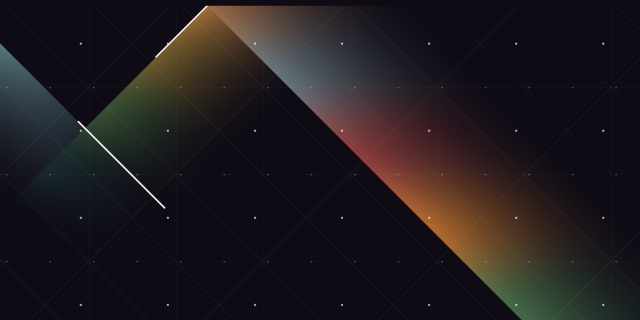
Give the GLSL for this background, as a Shadertoy shader.

```glsl
const vec3 NIGHT = vec3(0.053, 0.043, 0.080);
const vec3 TEAL = vec3(0.34, 0.47, 0.50);
const vec3 CHALK = vec3(0.96, 0.95, 0.92);
const vec3 RIGHT_RAMP[6] = vec3[6](
    vec3(0.62, 0.42, 0.27), vec3(0.40, 0.46, 0.49), vec3(0.56, 0.25, 0.24),
    vec3(0.70, 0.42, 0.18), vec3(0.28, 0.42, 0.28), vec3(0.14, 0.34, 0.34));
const vec3 MIDDLE_RAMP[6] = vec3[6](
    vec3(0.63, 0.43, 0.22), vec3(0.45, 0.36, 0.17), vec3(0.22, 0.32, 0.20),
    vec3(0.10, 0.18, 0.18), NIGHT, NIGHT);

const float CELL = 0.2721;       // grid period, in canvas heights
const float BAR = 0.018;         // height of the dark top bar
const float RIGHT_EDGE = 0.630;  // x - y on the right beam
const float MIDDLE_EDGE = 0.6667; // x + y on the middle beam
const float LEFT_EDGE = 0.1354;  // y - x on the left beam
const float DIAGONAL = 0.70711;  // axis offset to distance from a 45 degree line

// Antialiased coverage of a shape, positive inside
float cover(float inside, float pixel) {
    return clamp(inside / pixel + 0.5, 0.0, 1.0);
}

// Signed distance to the nearest multiple of a period
float repeatNear(float x, float period) {
    return x - period * round(x / period);
}

float fade(float distance, float reach, float power) {
    return pow(clamp(1.0 - distance / reach, 0.0, 1.0), power);
}

// Smooth walk through evenly spaced colours
vec3 ramp(vec3 stops[6], float t) {
    vec3 color = stops[0];
    for (int i = 1; i < 6; i++) {
        color = mix(color, stops[i], smoothstep(float(i - 1), float(i), t));
    }
    return color;
}

float segmentDistance(vec2 p, vec2 a, vec2 b) {
    vec2 along = b - a;
    float t = clamp(dot(p - a, along) / dot(along, along), 0.0, 1.0);
    return length(p - a - along * t);
}

float gridLine(float offset, float period, float pixel) {
    return cover(0.0012 - abs(repeatNear(offset, period)), pixel);
}

float dots(vec2 p, vec2 period, float radius, float pixel) {
    vec2 cell = vec2(repeatNear(p.x, period.x), repeatNear(p.y, period.y));
    return cover(radius - length(cell), pixel);
}

// Three folded beams, each bright along one diagonal edge
vec3 beams(vec2 p, float pixel) {
    float right = p.x - p.y - RIGHT_EDGE;
    float middle = p.x + p.y - MIDDLE_EDGE;
    float left = p.y - p.x - LEFT_EDGE;
    float rightMask = cover(right * DIAGONAL, pixel);
    float middleMask = cover(middle * DIAGONAL, pixel);
    float leftMask = cover(left * DIAGONAL, pixel);

    float leftGlow = fade(left, 0.50, 2.0) * fade(p.x, 0.34, 1.0);
    vec3 color = mix(NIGHT, TEAL, leftGlow * leftMask);

    vec3 middleColor = ramp(MIDDLE_RAMP, (p.y - 0.4 * middle) / 0.165);
    middleColor = mix(NIGHT, middleColor, fade(middle, 0.54, 1.7));
    color = mix(color, middleColor, middleMask);

    vec3 rightColor = ramp(RIGHT_RAMP, (p.y + 0.2 * right) / 0.24);
    rightColor = mix(NIGHT, rightColor, fade(right, 0.65, 1.7));
    return mix(color, rightColor, rightMask);
}

// Faint straight and diagonal lines with dots on the lattice
vec3 addLattice(vec3 color, vec2 p, float pixel) {
    float straight = max(gridLine(p.x - 0.0075, CELL, pixel),
                         gridLine(p.y - 0.0013, CELL, pixel));
    float falling = gridLine((p.x - p.y - 0.004) * DIAGONAL, CELL * DIAGONAL, pixel);
    float rising = gridLine((p.x + p.y - 0.005) * DIAGONAL, 2.0 * CELL * DIAGONAL, pixel);
    color = mix(color, CHALK, 0.025 * straight);
    color = mix(color, CHALK, 0.055 * max(falling, rising));

    float dim = dots(p - vec2(0.0208, 0.0013), vec2(0.5, 1.0) * CELL, 0.0030, pixel);
    float bright = dots(p - vec2(0.2526, 0.1365), vec2(CELL), 0.0034, pixel);
    color = mix(color, CHALK, 0.20 * dim);
    return mix(color, CHALK, 0.70 * bright);
}

void mainImage(out vec4 fragColor, in vec2 fragCoord) {
    float pixel = 1.0 / iResolution.y;
    // Canvas heights, with y running down from the top
    vec2 p = vec2(fragCoord.x, iResolution.y - fragCoord.y) * pixel;

    vec3 color = addLattice(beams(p, pixel), p, pixel);

    // Chalk strokes lie on the beam edges
    float upper = segmentDistance(p, vec2(0.488, 0.1775), vec2(0.648, 0.0175));
    float lower = segmentDistance(p, vec2(0.245, 0.3804), vec2(0.514, 0.6494));
    color = mix(color, CHALK, cover(0.0026 - min(upper, lower), pixel));

    color = mix(NIGHT, color, cover(p.y - BAR, pixel));
    fragColor = vec4(color, 1.0);
}
```
